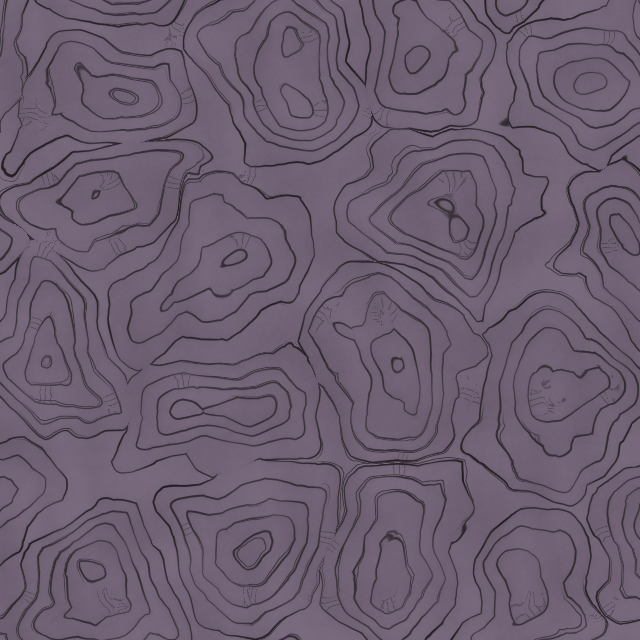
This pattern is drawn by a Shadertoy shader. Its source:

```glsl
// Hand-inked contour rings nested inside irregular plates on mottled mauve paper.

#define CELLS    3.9     // plates across the canvas
#define OUTLINE  0.012   // inset of a plate's outer line from its border
#define SPACING  0.0255  // distance between contour lines
#define WARP     0.06    // bending of the plates
#define RELIEF   0.042   // uneven height, makes islands and twin peaks
#define STROKE   0.0012  // half width of a pencil line
#define HATCH    9.0     // possible hatch clumps across the canvas
#define WASH     0.045   // strength of the paper mottling
#define PAPER    vec3(0.476, 0.415, 0.494)
#define INK      vec3(0.125, 0.108, 0.122)

float hash(vec2 p) {
    vec3 q = fract(p.xyx * 0.1031);
    q += dot(q, q.yzx + 33.33);
    return fract((q.x + q.y) * q.z);
}

// Linear noise on a triangular lattice: its contours are angular.
float facetNoise(vec2 p) {
    vec2 q = p + (p.x + p.y) * 0.366;
    vec2 cell = floor(q), f = q - cell;
    vec2 side = f.x > f.y ? vec2(1, 0) : vec2(0, 1);
    float hi = max(f.x, f.y), lo = min(f.x, f.y);
    return hash(cell) * (1.0 - hi) + hash(cell + side) * (hi - lo) + hash(cell + 1.0) * lo;
}

vec2 facetOffset(vec2 p) {
    return vec2(facetNoise(p), facetNoise(p + 37.0)) - 0.5;
}

vec2 site(vec2 cell) {
    return cell + 0.5 + 0.85 * (vec2(hash(cell), hash(cell + 71.0)) - 0.5);
}

// Distance to the nearest cell border, with softened corners.
float borderDistance(vec2 x) {
    vec2 home = floor(x), base = home, toSite = vec2(0);
    float nearest = 1e3;
    for (int j = -1; j <= 1; j++)
    for (int i = -1; i <= 1; i++) {
        vec2 cell = base + vec2(i, j), r = site(cell) - x;
        if (dot(r, r) < nearest) { nearest = dot(r, r); toSite = r; home = cell; }
    }
    float sum = 0.0;
    for (int j = -2; j <= 2; j++)
    for (int i = -2; i <= 2; i++) {
        if (i == 0 && j == 0) continue;
        vec2 r = site(home + vec2(i, j)) - x;
        sum += exp(-22.0 * dot(0.5 * (r + toSite), normalize(r - toSite)));
    }
    return -log(sum) / 22.0;
}

float height(vec2 p) {
    vec2 q = p + WARP * facetOffset(p * 9.0) + 0.25 * WARP * facetOffset(p * 23.0 + 11.0);
    q += 0.0008 * sin(p.yx * 95.0 + 2.0 * sin(p * 41.0));
    return borderDistance(q * CELLS + 20.0) / CELLS + RELIEF * (facetNoise(p * 11.0 + 53.0) - 0.5);
}

float contourLevel(float h) { return (h - OUTLINE) / SPACING; }

// Distance in height to the closest drawn contour.
float contourGap(float h) {
    float level = contourLevel(h);
    return abs(level - max(round(level), 0.0)) * SPACING;
}

float stroke(float d, float halfWidth, float px) {
    return 1.0 - smoothstep(halfWidth - 0.7 * px, halfWidth + 0.7 * px, d);
}

void mainImage(out vec4 fragColor, in vec2 fragCoord) {
    vec2 p = fragCoord / iResolution.y;
    float px = 1.0 / iResolution.y;

    // Height and slope
    vec2 e = vec2(0.0015, 0.0);
    float h = height(p);
    vec2 slope = (vec2(height(p + e.xy), height(p + e.yx)) - h) / e.x;
    float steepness = max(length(slope), 0.45);
    float level = contourLevel(h);

    // Main pencil line and a looser second pass
    float pressure = facetNoise(p * 17.0 + 5.0);
    float d = contourGap(h) / steepness;
    float weight = level < 0.5 ? 1.0 : 0.8;
    float ink = stroke(d, STROKE * (0.6 + 0.8 * pressure), px) * weight * (0.6 + 0.4 * pressure);
    float drift = 0.012 * (facetNoise(p * 7.0 + 91.0) - 0.5);
    float second = stroke(contourGap(h + drift) / steepness, 0.5 * STROKE, px);
    ink = max(ink, second * 0.75 * smoothstep(0.4, 0.7, facetNoise(p * 8.0 + 29.0)));

    // Clumps of short strokes crossing one band
    vec2 clump = floor(p * HATCH);
    if (hash(clump + 13.0) < 0.5) {
        vec2 center = (clump + 0.35 + 0.3 * vec2(hash(clump + 3.0), hash(clump + 7.0))) / HATCH;
        vec2 r = p - center;
        float along = dot(r, vec2(-slope.y, slope.x)) / steepness + 6.0 * dot(r, r);
        float rung = abs(along - 0.008 * clamp(round(along / 0.008), -1.0, 1.0));
        float sameBand = float(floor(level) == floor(contourLevel(height(center))));
        float fade = 1.0 - smoothstep(0.025, 0.035, length(r));
        ink = max(ink, stroke(rung, 0.4 * STROKE, px) * 0.45 * sameBand * fade);
    }

    // Mottled paper, band shading, smudges and grain
    float wash = sin(p.x * 13.0 + 2.0 * sin(p.y * 9.0 + 1.0)) * sin(p.y * 15.0 + 2.0 * sin(p.x * 11.0));
    wash += 0.5 * sin(31.0 * (p.x + p.y) + 3.0 * sin(p.x * 17.0 - p.y * 8.0));
    float band = level > 0.0 ? 0.03 * (1.0 - fract(level)) + 0.03 * hash(vec2(floor(level), 4.0)) : 0.0;
    float grain = 0.035 * (facetNoise(p * 260.0) - 0.5) + 0.03 * (facetNoise(p * 60.0) - 0.5);
    float shade = max(0.055 + WASH * wash + band + grain + 0.05 * exp(-d / 0.004), 0.0);

    fragColor = vec4(mix(PAPER, INK, 1.0 - (1.0 - shade) * (1.0 - ink)), 1.0);
}
```
